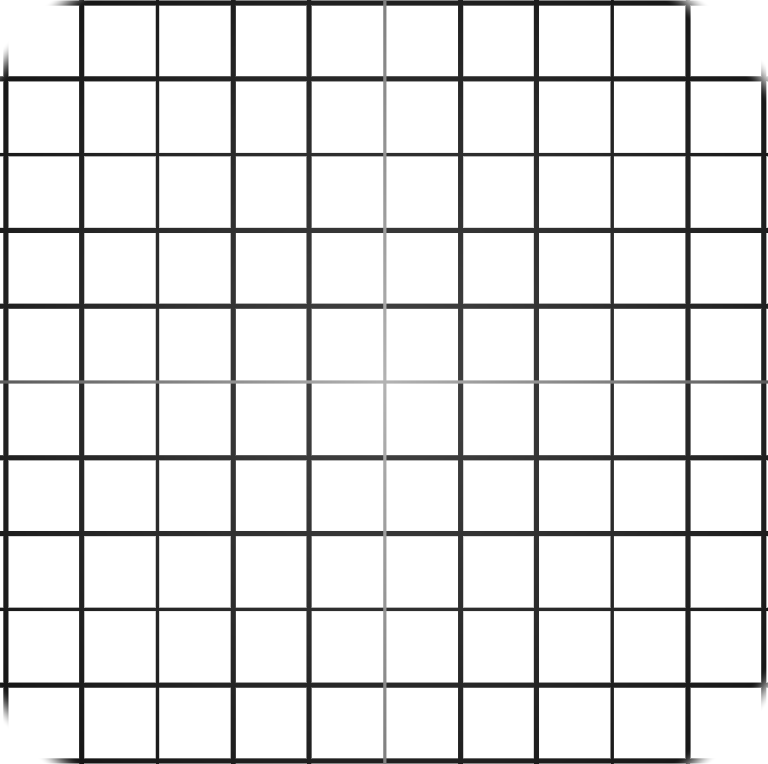
A WebGL 2 fragment shader for this pattern:

```glsl
#version 300 es
precision highp float;
// A square grid of dark rules on white, ten cells across and ten down.
// Each rule's weight follows from its index; ink darkens radially outwards,
// the two central axes are pale, and a soft disc fades out the corners.

uniform vec2 u_resolution;
out vec4 fragColor;

// Lengths are fractions of the canvas height, measured from its centre.
const float CELL = 0.0992;
const vec2 GRID_CENTRE = vec2(0.0011, 0.0);
const float THICK_WIDTH = 0.0068;
const float THIN_WIDTH = 0.0045;
const float AXIS_WIDTH = 0.0042;
const float THIN_INDEX = 3.0;

const vec3 PAPER = vec3(1.0);
const vec3 INK_INNER = vec3(0.27);
const vec3 INK_OUTER = vec3(0.08);
const vec3 AXIS_INNER = vec3(0.70);
const vec3 VERTICAL_AXIS_OUTER = vec3(0.50);
const vec3 HORIZONTAL_AXIS_OUTER = vec3(0.36);
const float INK_RADIUS = 0.66;
const float AXIS_RADIUS = 0.5;

const vec2 DISC_CENTRE = vec2(-0.009, -0.004);
const float DISC_FADE_START = 0.627;
const float DISC_FADE_END = 0.661;

// Antialiased coverage of a band of the given width at distance d.
float band(float d, float width, float pixel) {
    return clamp((0.5 * width - abs(d)) / pixel + 0.5, 0.0, 1.0);
}

// Coverage of the rule nearest to coordinate x: (ordinary rule, central axis).
vec2 rules(float x, float pixel) {
    float index = abs(round(x / CELL));
    float d = x - CELL * round(x / CELL);
    if (index < 0.5) return vec2(0.0, band(d, AXIS_WIDTH, pixel));
    bool isThin = abs(index - THIN_INDEX) < 0.5;
    return vec2(band(d, isThin ? THIN_WIDTH : THICK_WIDTH, pixel), 0.0);
}

void main() {
    float pixel = 1.0 / u_resolution.y;
    vec2 p = (gl_FragCoord.xy - 0.5 * u_resolution) * pixel;
    vec2 g = p - GRID_CENTRE;
    vec2 vertical = rules(g.x, pixel);
    vec2 horizontal = rules(g.y, pixel);

    // Ordinary rules, shaded from the centre outwards
    float spread = clamp(length(p) / INK_RADIUS, 0.0, 1.0);
    vec3 ink = mix(INK_INNER, INK_OUTER, spread);
    vec3 colour = mix(PAPER, ink, max(vertical.x, horizontal.x));

    // Pale axes lie over the other rules
    vec2 along = clamp(abs(g) / AXIS_RADIUS, 0.0, 1.0);
    vec3 horizontalAxis = mix(AXIS_INNER, HORIZONTAL_AXIS_OUTER, along.x);
    vec3 verticalAxis = mix(AXIS_INNER, VERTICAL_AXIS_OUTER, along.y);
    colour = mix(colour, horizontalAxis, horizontal.y);
    colour = mix(colour, verticalAxis, vertical.y);

    // Soft round vignette to paper in the corners
    float fade = smoothstep(DISC_FADE_START, DISC_FADE_END, length(p - DISC_CENTRE));
    fragColor = vec4(mix(colour, PAPER, fade), 1.0);
}
```
